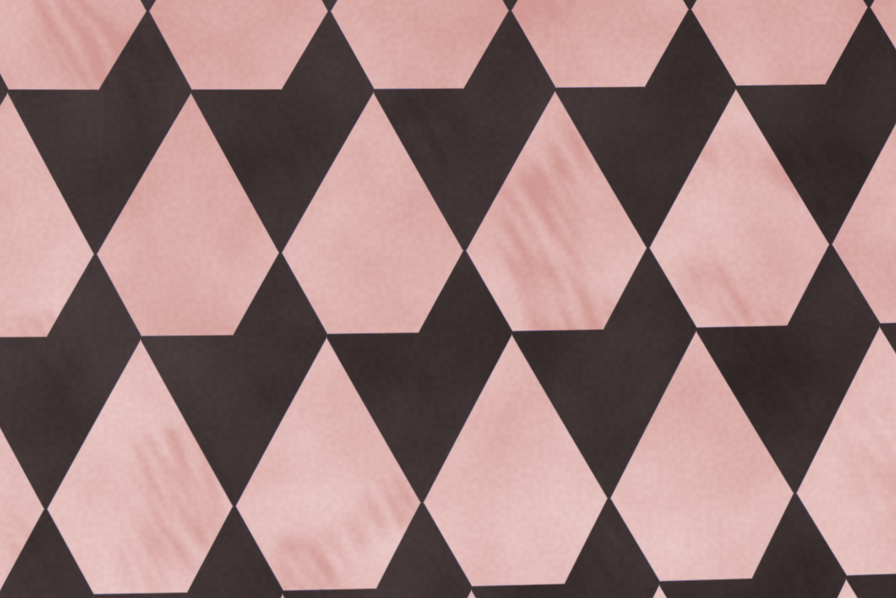
Give the GLSL for this pattern, as a Shadertoy shader.

```glsl
// Staggered rows of worn pink pentagon tiles on dark stone, seen at a slight tilt.

// Lattice, in canvas heights, measured from the upper left corner
const vec2 ORIGIN = vec2(0.777, 0.4193);
const vec2 COLUMN = vec2(0.3074, -0.0041);
const vec2 ROW = vec2(-0.0736, 0.4113);
// Second-order bend of the lattice caused by the viewing angle
const vec2 BEND_CROSS = vec2(0.0059, -0.0025);
const vec2 BEND_COLUMN = vec2(-0.0007, -0.0006);
const vec2 BEND_ROW = vec2(0.0023, 0.0098);

// Tile: a rhombus cut flat below its waist, in lattice units
const float ROW_SHIFT = 0.25;
const float CUT = 1.0 / 3.0;
const vec2 HALF_SIZE = vec2(0.5, 2.0 / 3.0);
const float EDGE_SOFTNESS = 0.004;

const vec3 PINK_DEEP = vec3(0.82, 0.60, 0.58);
const vec3 PINK_PALE = vec3(0.92, 0.80, 0.79);
const vec3 STONE_DEEP = vec3(0.18, 0.14, 0.14);
const vec3 STONE_PALE = vec3(0.30, 0.25, 0.25);
const vec3 FRINGE = vec3(-0.06, -0.02, 0.08);

const float TILE_VARIATION = 0.25;
const float BLOTCHES = 0.55;
const float RUB_STRENGTH = 0.55;
const float GRAIN = 0.16;

float hash(vec2 p) {
    vec3 q = fract(vec3(p.xyx) * vec3(0.1031, 0.1030, 0.0973));
    q += dot(q, q.yzx + 33.33);
    return fract((q.x + q.y) * q.z);
}

float cornerSlope(vec2 cell, vec2 offset) {
    float angle = 6.2832 * hash(cell);
    return dot(vec2(cos(angle), sin(angle)), offset);
}

float gradientNoise(vec2 p) {
    vec2 i = floor(p);
    vec2 f = p - i;
    vec2 w = f * f * f * (f * (f * 6.0 - 15.0) + 10.0);
    vec2 e = vec2(1.0, 0.0);
    float low = mix(cornerSlope(i, f), cornerSlope(i + e, f - e), w.x);
    float high = mix(cornerSlope(i + e.yx, f - e.yx), cornerSlope(i + 1.0, f - 1.0), w.x);
    return mix(low, high, w.y);
}

float fbm(vec2 p) {
    float sum = 0.0;
    float amplitude = 1.0;
    for (int octave = 0; octave < 4; octave++) {
        sum += amplitude * gradientNoise(p);
        p = mat2(1.6, 1.2, -1.2, 1.6) * p + 17.3;
        amplitude *= 0.55;
    }
    return sum;
}

// Inverts the bent lattice by fixed-point iteration
vec2 toLattice(vec2 p) {
    mat2 inverseBasis = inverse(mat2(COLUMN, ROW));
    vec2 g = vec2(0.0);
    for (int i = 0; i < 4; i++) {
        vec2 bend = BEND_CROSS * g.x * g.y + BEND_COLUMN * g.x * g.x + BEND_ROW * g.y * g.y;
        g = inverseBasis * (p - ORIGIN - bend);
    }
    return g;
}

// Signed distance to the tile, in canvas heights
float tileDistance(vec2 q) {
    vec2 size = vec2(COLUMN.x, ROW.y);
    vec2 radius = HALF_SIZE * size;
    float rhombus = (dot(abs(q), 1.0 / HALF_SIZE) - 1.0) / length(1.0 / radius);
    return max(rhombus, (q.y - CUT) * size.y);
}

// Short slanted strokes gathered in patches
float rubMarks(vec2 p) {
    vec2 s = mat2(0.87, -0.5, 0.5, 0.87) * p;
    float strokes = 0.5 + gradientNoise(s * vec2(48.0, 11.0));
    return strokes * smoothstep(0.0, 0.3, gradientNoise(p * 5.0 + 40.0));
}

void mainImage(out vec4 fragColor, in vec2 fragCoord) {
    vec2 p = fragCoord / iResolution.y;
    float across = fragCoord.x / iResolution.x;

    // Locate the tile; each row slides sideways by a quarter column
    vec2 g = toLattice(vec2(p.x, 1.0 - p.y));
    float row = floor(g.y + HALF_SIZE.y);
    float y = g.y - row;
    float x = g.x - ROW_SHIFT * y;
    vec2 tile = vec2(floor(x), row);
    vec2 q = vec2(fract(x) - 0.5, y);
    float softness = max(EDGE_SOFTNESS, 1.5 / iResolution.y);
    float cover = smoothstep(0.0, -softness, tileDistance(q));

    // Surface wear
    float seed = hash(tile + 51.0);
    float blotch = BLOTCHES * fbm(p * 4.5 + 9.0);
    float grain = GRAIN * gradientNoise(p * 110.0);
    float rub = RUB_STRENGTH * rubMarks(p);

    float pinkTone = 0.52 + 0.4 * (0.5 - p.y) + TILE_VARIATION * (seed - 0.5)
        + 0.6 * blotch + grain - rub * smoothstep(0.35, 0.7, seed);
    float stoneTone = 0.53 + 0.35 * (0.5 - across)
        + 0.7 * BLOTCHES * fbm(p * 3.7 + 71.0) + grain - 0.35 * rub;

    vec3 pink = mix(PINK_DEEP, PINK_PALE, clamp(pinkTone, 0.0, 1.0));
    vec3 stone = mix(STONE_DEEP, STONE_PALE, clamp(stoneTone, 0.0, 1.0));
    vec3 color = mix(stone, pink, cover);
    color += FRINGE * 4.0 * cover * (1.0 - cover) * step(q.x, 0.0);
    fragColor = vec4(color, 1.0);
}
```
